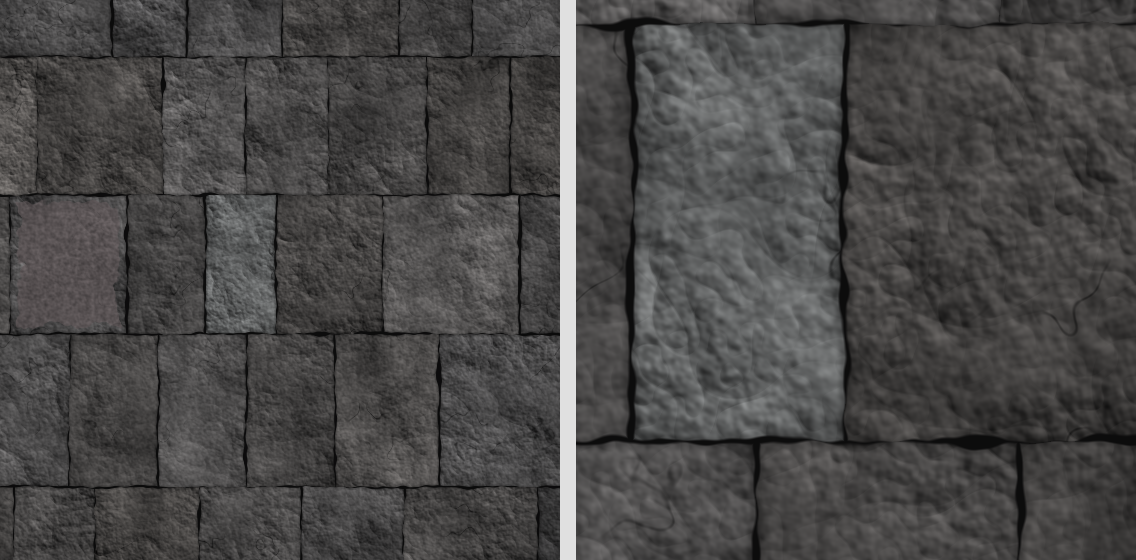
Left: the whole. Right: its middle third, enlarged.
Write a WebGL 1 fragment shader that draws this texture.

```glsl
precision highp float;
// Dry-laid wall of dark, rough-split stone blocks in staggered courses with thin black joints.
uniform vec2 u_resolution;

#define COURSE_HEIGHT 0.257
#define COURSE_START 0.137
#define JOINT_MIN 0.0001
#define JOINT_MAX 0.0019
#define RELIEF 0.0125
#define MOTTLE 0.43
#define SPECKLE 0.20
#define CRACKS 0.30
#define STONE_COLOR vec3(0.298, 0.292, 0.290)
#define JOINT_COLOR vec3(0.045, 0.044, 0.045)
#define SMOOTH_BLOCK vec2(0.0, 1.0)
#define PALE_BLOCK vec2(2.0, 1.0)

float hash(vec2 p) {
  vec3 q = fract(p.xyx * vec3(0.1031, 0.1030, 0.0973));
  q += dot(q, q.yzx + 33.33);
  return fract((q.x + q.y) * q.z);
}

float corner(vec2 cell, vec2 offset) {
  float angle = 6.2832 * hash(cell);
  return dot(vec2(cos(angle), sin(angle)), offset);
}

// Gradient noise
float noise(vec2 p) {
  vec2 i = floor(p), f = fract(p), e = vec2(1.0, 0.0);
  vec2 u = f * f * f * (f * (f * 6.0 - 15.0) + 10.0);
  float low = mix(corner(i, f), corner(i + e, f - e), u.x);
  float high = mix(corner(i + e.yx, f - e.yx), corner(i + 1.0, f - 1.0), u.x);
  return mix(low, high, u.y);
}

vec2 noise2(vec2 p) { return vec2(noise(p), noise(p + 31.0)); }

mat2 rotation(float angle) {
  float c = cos(angle), s = sin(angle);
  return mat2(c, s, -s, c);
}

// Split-rock height: folded octaves for chips, plain octaves for grain
float rockHeight(vec2 p) {
  float height = 0.0, amplitude = 0.5;
  for (int i = 0; i < 5; i++) {
    float n = noise(p);
    height += amplitude * (i < 3 ? 1.2 * abs(n) : n);
    p = rotation(0.9) * p * 2.03 + 7.3;
    amplitude *= 0.52;
  }
  return height;
}

float courseEdge(float row) {
  return COURSE_START + COURSE_HEIGHT * row + 0.010 * sin(1.9 * row - 0.7);
}

// Per course: first joint, mean block width, bow and sway of the spacing
vec4 courseLayout(float row) {
  if (row < -0.5) return vec4(0.026, 0.187, -0.058, 0.005);
  if (row < 0.5) return vec4(0.124, 0.179, -0.058, 0.018);
  if (row < 1.5) return vec4(0.018, 0.182, -0.041, 0.047);
  if (row < 2.5) return vec4(0.066, 0.169, 0.036, 0.018);
  return vec4(-0.012, 0.171, 0.022, 0.0);
}

float blockEdge(float col, float row) {
  vec4 k = courseLayout(row);
  float t = 3.14159 * clamp(col / 5.0, 0.0, 1.0);
  return k.x + k.y * col + k.z * sin(t) + k.w * sin(2.0 * t) + (0.011 * row - 0.004) * sin(3.0 * t);
}

float jointWidth(float col, float row) {
  return mix(JOINT_MIN, JOINT_MAX, hash(vec2(col, row) + 41.0));
}

void main() {
  vec2 uv = gl_FragCoord.xy / u_resolution;
  // Course and block containing this point, with uneven edges
  vec2 p = uv + 0.004 * noise2(uv * 13.0) + 0.003 * noise2(uv * 52.0 + 5.0);
  float row = -1.0, col = -2.0;
  for (int i = -1; i < 5; i++) if (courseEdge(float(i)) <= p.y) row = float(i);
  for (int i = -2; i < 8; i++) if (blockEdge(float(i), row) <= p.x) col = float(i);
  vec2 id = vec2(col, row);
  // Distance inside the block; joints pinch shut and break open
  float left = p.x - blockEdge(col, row) - jointWidth(col, row);
  float right = blockEdge(col + 1.0, row) - p.x - jointWidth(col + 1.0, row);
  float bed = min(p.y - courseEdge(row), courseEdge(row + 1.0) - p.y) - 0.0010;
  float opening = 0.0030 * noise(uv * 19.0 + 9.0) + 0.0018 * noise(uv * 64.0);
  opening += 0.004 * smoothstep(0.30, 0.60, noise(uv * 16.0 + 3.0));
  float inside = min(min(left, right), bed) - opening;
  // Block character
  float tone = hash(id + 3.0), rough = mix(0.7, 1.2, hash(id + 11.0));
  vec2 seed = 40.0 * vec2(tone, hash(id + 29.0));
  float pale = 1.0 - step(0.5, distance(id, PALE_BLOCK));
  float dressed = 1.0 - step(0.5, distance(id, SMOOTH_BLOCK));
  float rim = inside - 0.014 - 0.014 * noise(uv * 32.0) - 0.008 * noise(uv * 75.0);
  dressed *= smoothstep(-0.001, 0.002, rim);
  rough *= mix(1.0, 0.3, dressed) * (1.0 + 0.9 * noise(uv * 10.0 + seed.yx));
  // Raking light on the relief
  mat2 grain = 12.0 * rotation(3.0 * hash(id + 19.0));
  vec2 toLight = vec2(0.0009, 0.0012);
  float slope = rockHeight(grain * uv + seed) - rockHeight(grain * (uv + toLight) + seed);
  float light = clamp(slope / length(toLight) * RELIEF * rough, -0.5, 0.6);
  // Stains, speckle and sparse cracks
  float stain = noise(uv * 8.0 + seed) + 0.6 * noise(uv * 23.0 + seed);
  float speckle = noise(uv * 105.0 + seed) + 0.8 * noise(uv * 190.0);
  float crack = abs(noise(uv * 14.0 + seed + 0.5 * noise2(uv * 40.0)));
  crack = smoothstep(0.05, 0.0, crack) * smoothstep(0.05, 0.35, noise(uv * 9.0 + seed + 5.0));
  float wear = light + SPECKLE * speckle + (MOTTLE * stain - CRACKS * crack) * mix(1.0, 0.25, dressed);
  vec3 tint = mix(vec3(1.015, 1.0, 0.98), vec3(0.99, 1.0, 1.015), hash(id + 53.0));
  tint = mix(mix(tint, vec3(1.06, 1.10, 1.11), pale), vec3(1.13, 1.07, 1.09), dressed);
  vec3 color = STONE_COLOR * tint * mix(mix(0.84, 1.1, tone), 1.03, max(pale, dressed)) * (1.0 + wear);
  // Shaded arrises, black joints and darker outer corners
  color *= mix(0.80, 1.0, smoothstep(0.0, 0.005, inside));
  float edge = max(0.0010, 0.6 / u_resolution.y);
  color = mix(JOINT_COLOR, color, smoothstep(-edge, edge, inside));
  gl_FragColor = vec4(color * (1.04 - 0.3 * dot(uv - 0.5, uv - 0.5)), 1.0);
}
```
